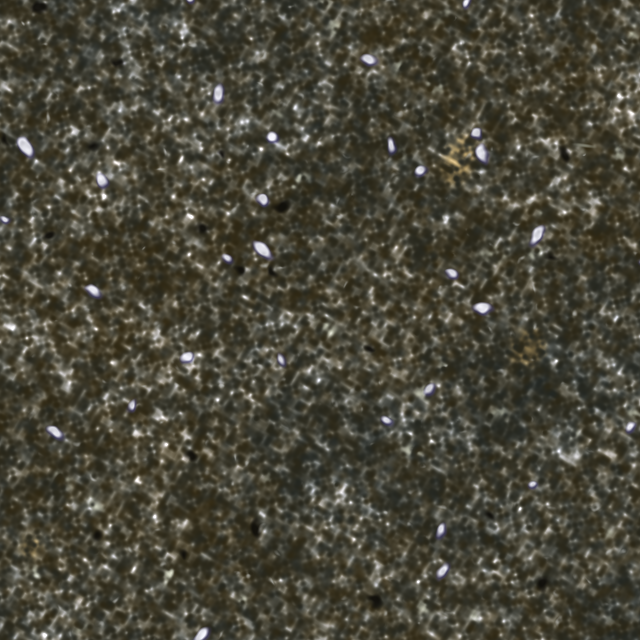
Write a Shadertoy shader that draws this texture.

```glsl
const vec3 PEPPER = vec3(0.055, 0.05, 0.035);
const vec3 QUARTZ = vec3(0.88, 0.88, 0.91);
const vec3 VIOLET = vec3(0.27, 0.25, 0.46);
const vec3 PALE = vec3(0.58, 0.59, 0.53);
const vec3 OCHRE = vec3(0.54, 0.45, 0.27);

float hash(vec2 p) {
    return fract(sin(dot(p, vec2(127.1, 311.7))) * 43758.5453);
}

mat2 rotate(float angle) {
    float c = cos(angle), s = sin(angle);
    return mat2(c, s, -s, c);
}

// Value noise centred on zero, turned to hide its lattice
float noise(vec2 p, float frequency, float seed) {
    p = rotate(seed * 1.7 + 0.4) * p * frequency + seed * 19.3;
    vec2 cell = floor(p), f = fract(p);
    f = f * f * (3.0 - 2.0 * f);
    float low = mix(hash(cell), hash(cell + vec2(1, 0)), f.x);
    float high = mix(hash(cell + vec2(0, 1)), hash(cell + vec2(1, 1)), f.x);
    return mix(low, high, f.y) - 0.5;
}

// Approximate distance to scattered ellipses of random size and direction
float grains(vec2 p, float cells, float density, float radius, float stretch, float seed) {
    vec2 home = floor(p * cells);
    float nearest = 1.0;
    for (int y = -1; y <= 1; y++) {
        for (int x = -1; x <= 1; x++) {
            vec2 cell = home + vec2(x, y);
            vec2 key = cell + seed * 17.0;
            if (hash(key + 5.3) > density) continue;
            vec2 jitter = vec2(hash(key + 1.1), hash(key + 2.7));
            vec2 q = rotate(6.2832 * hash(key + 3.9)) * (p - (cell + jitter) / cells);
            float size = radius * mix(0.6, 1.3, hash(key + 7.7));
            q.y /= mix(1.0, stretch, hash(key + 9.2));
            nearest = min(nearest, length(q) - size);
        }
    }
    return nearest;
}

float cover(float d, float softness) {
    return 1.0 - smoothstep(-softness, softness, d);
}

// Fine groundmass with a skewed brightness and faint colour mottling
vec3 groundmass(vec2 p, float grit) {
    float light = 0.25 * exp(grit + 0.5 * grit * grit);
    float warmth = 0.07 * noise(p, 75.0, 5.0) + 0.04 * noise(p, 5.0, 6.0);
    float yellow = 0.052 * (1.0 - smoothstep(0.4, 0.85, light));
    vec3 color = vec3(light + 0.009, light, light - yellow);
    return color + vec3(0.5, 0.0, -0.7) * warmth;
}

void mainImage(out vec4 fragColor, in vec2 fragCoord) {
    vec2 p = fragCoord / iResolution.y;
    float fine = noise(p, 150.0, 1.0);
    float medium = noise(p, 92.0, 2.0);
    float grit = fine + 0.9 * medium + 0.5 * noise(p, 40.0, 3.0) + 0.35 * noise(p, 9.0, 4.0);
    vec3 color = groundmass(p, grit);

    // Ragged outlines shared by all inclusions
    vec2 warp = vec2(noise(p, 85.0, 7.0), noise(p, 85.0, 8.0));
    vec2 ragged = p + 0.008 * warp;
    float patchy = smoothstep(-0.45, 0.5, fine + medium);

    // Diffuse ochre and pale aggregates
    float ochre = cover(grains(ragged, 5.0, 0.13, 0.02, 1.6, 1.0), 0.012);
    color = mix(color, OCHRE * exp(0.8 * grit), 0.65 * ochre * patchy);
    float pale = cover(grains(ragged, 9.0, 0.45, 0.009, 2.0, 2.0), 0.007);
    color = mix(color, PALE * exp(0.6 * grit), 0.8 * pale * patchy);

    // Opaque specks
    float pepper = cover(grains(ragged, 8.0, 0.3, 0.006, 2.0, 3.0), 0.004);
    color = mix(color, PEPPER, 0.9 * pepper);

    // Small light flecks and rare needles
    float fleck = cover(grains(ragged, 24.0, 0.4, 0.0025, 2.2, 4.0), 0.0025);
    color = mix(color, mix(PALE, QUARTZ, 0.5), 0.75 * fleck * patchy);
    float needle = cover(grains(p, 4.0, 0.12, 0.0026, 12.0, 5.0), 0.002);
    color = mix(color, PALE, 0.75 * needle);

    // Bright crystals with a displaced violet fringe
    vec2 crystalPoint = p + 0.005 * warp;
    vec2 fringeShift = vec2(-0.001, 0.002);
    float fringe = grains(crystalPoint + fringeShift, 8.0, 0.5, 0.0058, 2.3, 6.0);
    float crystal = grains(crystalPoint, 8.0, 0.5, 0.0058, 2.3, 6.0);
    color = mix(color, VIOLET, 0.7 * cover(fringe - 0.002, 0.003));
    color = mix(color, QUARTZ + 0.2 * fine, cover(crystal, 0.0025));

    fragColor = vec4(clamp(color, 0.0, 1.0), 1.0);
}
```
